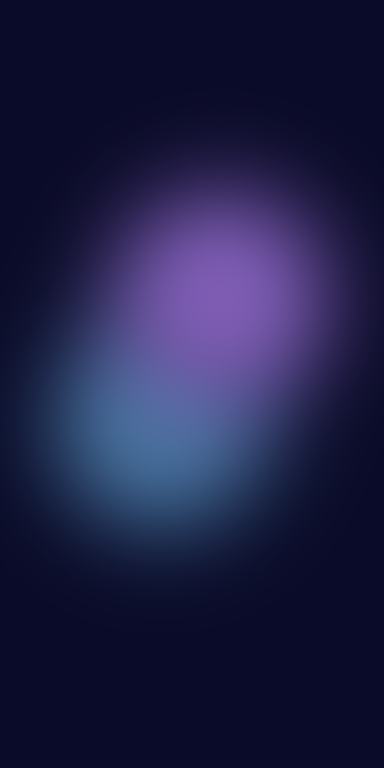
Reproduce this background procedurally as a Shadertoy shader.

```glsl
// Two soft, overlapping glows on a deep navy ground: a teal-blue one
// low on the left and a violet one above it, up and to the right.
// Each is a radial falloff with a broad core, layered by mixing.

// Blurred disc: 1 at the centre, fading smoothly past the given radius.
float softGlow(vec2 p, vec2 centre, float radius) {
    return exp(-pow(length(p - centre) / radius, 2.6));
}

void mainImage(out vec4 fragColor, in vec2 fragCoord) {
    // Canvas-width units, with the origin at the middle of the canvas
    vec2 p = (fragCoord - 0.5 * iResolution.xy) / iResolution.x;

    // Ground
    vec3 colour = vec3(0.038, 0.042, 0.155);

    // Blue glow, then the violet glow over it
    colour = mix(colour, vec3(0.27, 0.44, 0.61), softGlow(p, vec2(-0.08, -0.10), 0.30));
    colour = mix(colour, vec3(0.49, 0.36, 0.70), softGlow(p, vec2(0.075, 0.225), 0.30));

    fragColor = vec4(colour, 1.0);
}
```
